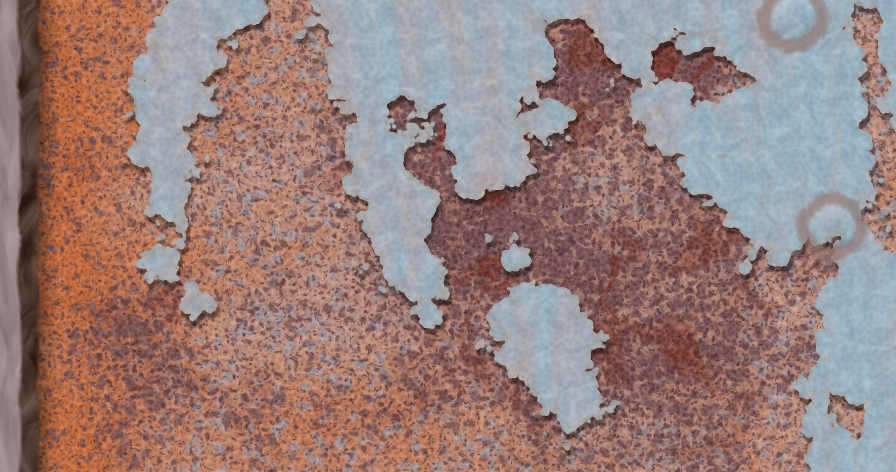
Give the GLSL for this texture, as a WebGL 1 fragment shader.

```glsl
precision highp float;
uniform vec2 u_resolution;

vec2 hash(vec2 p) {
  return fract(sin(vec2(dot(p, vec2(127.1, 311.7)), dot(p, vec2(269.5, 183.3)))) * 43758.5);
}

// x: distance to the nearest seed, y: random value of that seed
vec2 cells(vec2 p) {
  vec2 base = floor(p), nearest = vec2(9.0, 0.0);
  for (int j = -1; j <= 1; j++)
    for (int i = -1; i <= 1; i++) {
      vec2 cell = base + vec2(float(i), float(j));
      vec2 rnd = hash(cell);
      float d = length(cell + rnd - p);
      if (d < nearest.x) nearest = vec2(d, fract(rnd.x * 7.0 + rnd.y * 3.0));
    }
  return nearest;
}

// Layered, rotated sines, roughly -1 to 1
float waves(vec2 p) {
  float sum = 0.0, amp = 0.6;
  for (int i = 0; i < 4; i++) {
    p = mat2(0.8, 0.6, -0.6, 0.8) * p * 1.6 + sin(p.yx * 1.3) + 1.7;
    sum += amp * sin(p.x) * sin(p.y);
    amp *= 0.65;
  }
  return sum;
}

float zone(vec2 p, vec2 centre, vec2 radius) {
  vec2 d = (p - centre) / radius;
  return exp(-dot(d, d));
}

// Tapered capsule
float flake(vec2 p, vec2 a, vec2 b, float ra, float rb) {
  vec2 ab = b - a;
  float t = clamp(dot(p - a, ab) / dot(ab, ab), 0.0, 1.0);
  return length(p - a - ab * t) - mix(ra, rb, t);
}

// Distance to the ragged paint layer, negative inside
float paintEdge(vec2 p) {
  float d = max(-dot(p - vec2(1.42, 0.70), vec2(0.78, 0.62)), 0.47 - p.y);
  d = min(d, 1.73 + 0.1 * (p.y - 0.3) - p.x);
  d = min(d, max(0.95 - p.y, 0.66 - p.x));
  // Hanging tongues
  d = min(d, flake(p, vec2(0.45, 1.03), vec2(0.33, 0.74), 0.10, 0.06));
  d = min(d, flake(p, vec2(0.33, 0.74), vec2(0.39, 0.50), 0.06, 0.03));
  d = min(d, flake(p, vec2(0.82, 0.87), vec2(1.04, 0.89), 0.12, 0.12));
  d = min(d, flake(p, vec2(0.79, 0.80), vec2(0.82, 0.60), 0.07, 0.06));
  d = min(d, flake(p, vec2(0.85, 0.54), vec2(0.89, 0.38), 0.09, 0.04));
  d = min(d, flake(p, vec2(1.06, 0.80), vec2(1.03, 0.67), 0.05, 0.09));
  // Islands
  d = min(d, flake(p, vec2(1.15, 0.29), vec2(1.22, 0.15), 0.11, 0.07));
  d = min(d, flake(p, vec2(0.36, 0.42), vec2(0.40, 0.40), 0.05, 0.05));
  d = min(d, min(length(p - vec2(1.175, 0.745)), length(p - vec2(1.07, 0.45))) - 0.032);
  // Chipped holes
  d = max(d, -flake(p, vec2(1.42, 0.88), vec2(1.50, 0.84), 0.04, 0.065));
  d = max(d, -flake(p, vec2(1.81, 1.05), vec2(1.90, 0.50), 0.018, 0.025));
  d = max(d, 0.05 - length(p - vec2(1.81, 0.12)));
  return d + 0.025 * waves(p * 8.0) + 0.07 * (cells(p * 12.0).x - 0.45)
    + 0.04 * (cells(p * 28.0).x - 0.45) + 0.016 * (cells(p * 70.0).x - 0.45);
}

vec3 rustColour(vec2 p) {
  float decay = zone(p, vec2(1.0, 0.62), vec2(0.22, 0.32)) + 0.75 * zone(p, vec2(1.38, 0.3), vec2(0.28, 0.3))
    + 0.6 * zone(p, vec2(0.3, 0.24), vec2(0.12)) + 0.8 * zone(p, vec2(1.25, 0.86), vec2(0.22, 0.12))
    + 0.8 * zone(p, vec2(1.46, 0.86), vec2(0.08));
  decay = clamp(decay + 0.3 * waves(p * 9.0), 0.0, 1.0);
  float fresh = 1.0 - smoothstep(0.12, 0.55, p.x);
  fresh += 0.45 * zone(p, vec2(0.7, 0.08), vec2(0.5, 0.2)) + 0.4 * waves(p * 6.0 + 4.0);
  vec3 rust = mix(vec3(0.74, 0.57, 0.51), vec3(0.77, 0.43, 0.26), clamp(fresh, 0.0, 1.0));
  vec2 q = p + 0.007 * vec2(waves(p * 50.0), waves(p * 50.0 + 9.0));

  // Pale grey flecks
  vec2 fleck = cells(q * 36.0 + 50.0);
  float pale = (1.0 - smoothstep(0.25, 0.6, fleck.x)) * smoothstep(0.3, 0.7, fleck.y);
  rust = mix(rust, vec3(0.61, 0.59, 0.63), pale * 0.75 * smoothstep(0.15, 0.5, p.x));

  // Dark pits at three sizes
  rust = mix(rust, vec3(0.55, 0.36, 0.34), 0.6 * decay);
  for (int i = 0; i < 3; i++) {
    vec2 pit = cells(q * (27.0 + 22.0 * float(i)) + 17.0 * float(i));
    float size = (0.15 + 0.32 * decay) * (0.4 + pit.y);
    float spot = 1.0 - smoothstep(-0.1, 0.12, pit.x - size);
    rust = mix(rust, mix(vec3(0.33, 0.21, 0.23), vec3(0.50, 0.36, 0.37), pit.y), 0.78 * spot);
  }
  float raw = decay * smoothstep(0.15, 0.6, waves(p * 13.0 + 2.0));
  rust = mix(rust, vec3(0.46, 0.17, 0.12), 0.6 * raw);
  return rust + 0.16 * (cells(p * 95.0).x - 0.45);
}

void main() {
  vec2 p = gl_FragCoord.xy / u_resolution.y;
  float edge = paintEdge(p);
  float shade = paintEdge(p + vec2(-0.004, 0.011));

  // Rust with the shadow of the lifted paint
  vec3 colour = rustColour(p) * (1.0 - 0.42 * (1.0 - smoothstep(-0.008, 0.012, shade)));

  // Paint with vertical stains and a worn rim
  float stain = 0.45 + 0.5 * waves(vec2(p.x * 22.0, p.y * 5.0)) - 0.35 * smoothstep(1.2, 1.7, p.x);
  vec3 paint = mix(vec3(0.60, 0.70, 0.76), vec3(0.69, 0.65, 0.66), clamp(stain, 0.0, 1.0));
  paint = mix(paint, vec3(0.68, 0.60, 0.56), 0.5 * smoothstep(-0.025, 0.0, edge));
  paint += 0.05 * waves(p * 45.0) * vec3(1.0, 0.85, 0.75) + 0.07 * (cells(p * 80.0).x - 0.45);
  colour = mix(colour, paint, 1.0 - smoothstep(-0.003, 0.003, edge));

  // Two domed bolts
  for (int i = 0; i < 2; i++) {
    vec2 b = p - mix(vec2(1.765, 0.52), vec2(1.68, 0.96), float(i));
    float r = length(b) + 0.008 * waves(p * 25.0);
    colour = mix(colour, vec3(0.57, 0.46, 0.43), 0.65 * (1.0 - smoothstep(0.006, 0.022, abs(r - 0.06))));
    colour += 1.6 * dot(b, vec2(-0.3, 0.9)) * (1.0 - smoothstep(0.04, 0.06, r));
  }

  // Seam along the left side
  float x = p.x + 0.007 * waves(vec2(p.x * 20.0, p.y * 14.0));
  colour *= 1.0 - 0.4 * (1.0 - smoothstep(0.075, 0.13, x));
  vec3 groove = vec3(0.30, 0.21, 0.18) + 0.13 * waves(p * vec2(45.0, 22.0));
  colour = mix(colour, groove, 1.0 - smoothstep(0.076, 0.088, x));
  vec3 flange = vec3(0.60, 0.52, 0.53) + 0.08 * waves(p * vec2(40.0, 12.0));
  colour = mix(colour, flange, 1.0 - smoothstep(0.036, 0.048, x));
  gl_FragColor = vec4(colour, 1.0);
}
```
